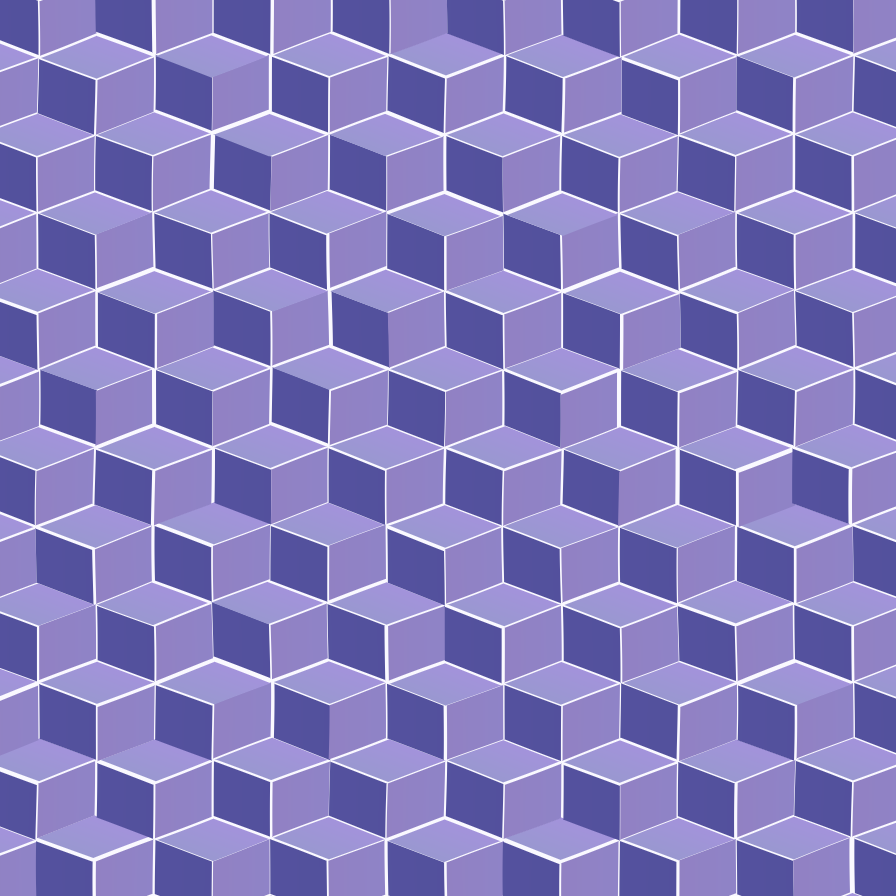
Write a Shadertoy shader that draws this pattern.

```glsl
// Staggered rows of stacked cubes in violet, separated by thin white seams.
// Each cube is three parallelograms meeting at its front corner; hashed shifts
// of cubes and faces make the seams thicken, thin out or close up.

vec2 hash2(vec2 id) {
    vec2 k = vec2(dot(id, vec2(127.1, 311.7)), dot(id, vec2(269.5, 183.3)));
    return fract(sin(k) * 43758.5);
}

// Mostly tiny offsets with a few large ones, from -1 to 1
vec2 rareShift(vec2 id) {
    vec2 h = hash2(id) * 2.0 - 1.0;
    return h * h * h;
}

// Paints the parallelogram spanned by a and b, shading it along b
void paintFace(inout vec3 color, vec2 p, vec2 a, vec2 b, vec2 id, vec3 start, vec3 end) {
    p -= 0.0022 * rareShift(id);
    float area = a.x * b.y - a.y * b.x;
    vec2 st = vec2(p.x * b.y - p.y * b.x, a.x * p.y - a.y * p.x) / area;
    vec2 edge = min(st, 1.0 - st) * abs(area) / vec2(length(b), length(a));
    float inside = min(edge.x, edge.y) - 0.00095;
    float pixel = 1.0 / min(iResolution.x, iResolution.y);
    vec3 shade = mix(start, end, clamp(st.y, 0.0, 1.0));
    color = mix(color, shade, clamp(inside / pixel + 0.5, 0.0, 1.0));
}

void mainImage(out vec4 fragColor, in vec2 fragCoord) {
    vec2 uv = fragCoord / iResolution.xy;

    // Slow drift of the grid
    uv += 0.0010 * sin(uv.yx * vec2(17.0, 9.0) + vec2(1.0, 2.0))
        + 0.0005 * sin(uv.yx * 31.0 + uv * 13.0);

    // Front corner of the central cube, and the edges leaving it
    vec2 p = uv - vec2(0.562, 0.4758);
    vec2 left = vec2(-0.065, 0.0247);
    vec2 right = vec2(0.065, 0.0247);
    vec2 down = vec2(0.0, -0.0627);

    vec3 color = vec3(0.98, 0.975, 1.0);
    for (int j = -1; j <= 1; j++) {
        float row = floor(p.y / 0.0874 + 0.5) + float(j);
        float stagger = 0.5 * mod(row, 2.0);
        for (int i = 0; i <= 1; i++) {
            float column = floor(p.x / 0.13 - stagger) + float(i);
            vec2 id = vec2(column, row);
            vec2 q = p - vec2((column + stagger) * 0.13, row * 0.0874);
            q -= 0.0012 * rareShift(id + 50.0);

            // Dark left side, lit right side, pale top
            paintFace(color, q, down, left, id + 7.3,
                      vec3(0.325, 0.315, 0.615), vec3(0.33, 0.32, 0.62));
            paintFace(color, q, down, right, id + 19.1,
                      vec3(0.57, 0.505, 0.765), vec3(0.56, 0.515, 0.78));
            paintFace(color, q, left, right, id + 31.7,
                      vec3(0.60, 0.595, 0.815), vec3(0.64, 0.575, 0.86));
        }
    }
    fragColor = vec4(color, 1.0);
}
```
